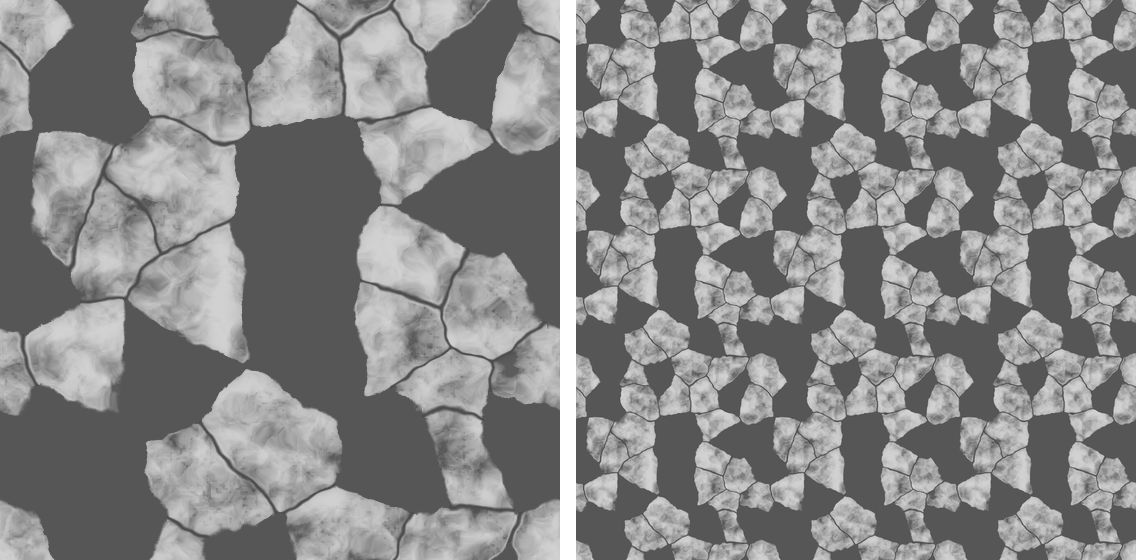
Left, the tile; right, the same tile 3 across and 3 down.
This texture is drawn by a WebGL 1 fragment shader. Its source:

```glsl
precision highp float;
// Broken stone crust: cracked, mottled pale plates with open gaps to a flat grey bed.
// A wrapped Voronoi diagram gives the plates, border distance the cracks and ragged
// rims, and wrapped fractal noise with soft facets the stains. Tiles on both axes.

#define CELLS 6.0          // plates per side, whole number
#define GAPS_PER_ROW 2.34  // mean number of missing plates in each row
#define JITTER 0.88        // irregularity of the plates
#define CRACK_WIDTH 0.020  // in plate units
#define RAGGED 0.055       // roughness of rims beside gaps
#define STAIN_FREQ 16.0    // stain patches per side, whole number
#define STAIN_DEPTH 1.42
#define BED_GREY 0.338
#define CRACK_GREY 0.30
#define STONE_GREY 0.822
#define LAYOUT_SHIFT vec2(0.571, 0.232)  // which part of the pattern meets the edges

uniform vec2 u_resolution;

float hash(vec2 p) {
  return fract(sin(dot(p, vec2(127.1, 311.7))) * 43758.5453);
}

vec2 hash2(vec2 p) {
  return vec2(hash(p + 17.3), hash(p + 41.9));
}

// Wraps whole numbers; the half step keeps multiples of the period safe from rounding
vec2 wrap(vec2 cell, float period) {
  return cell - period * floor((cell + 0.5) / period);
}

// Value noise that repeats after a whole period
float noise(vec2 p, float period) {
  vec2 i = floor(p), f = fract(p);
  f = f * f * (3.0 - 2.0 * f);
  vec2 a = wrap(i, period), b = wrap(i + 1.0, period);
  return mix(mix(hash(a), hash(vec2(b.x, a.y)), f.x),
             mix(hash(vec2(a.x, b.y)), hash(b), f.x), f.y);
}

float fbm(vec2 p, float period) {
  float sum = 0.0, total = 0.0, weight = 1.0;
  for (int i = 0; i < 5; i++) {
    sum += weight * noise(p, period);
    total += weight;
    weight *= 0.6;
    p *= 2.0;
    period *= 2.0;
  }
  return sum / total;
}

vec2 seedPoint(vec2 cell) {
  return cell + 0.5 + JITTER * (hash2(wrap(cell, CELLS)) - 0.5);
}

// Each row loses its lowest-ranked plates, so the share of gaps stays fixed
float isPlate(vec2 cell) {
  cell = wrap(cell, CELLS);
  float own = hash(cell + 5.7), rank = 0.0;
  for (float x = 0.0; x < CELLS; x++)
    rank += step(hash(vec2(x, cell.y) + 5.7), own - 1e-5);
  float quota = floor((cell.y + 1.0) * GAPS_PER_ROW) - floor(cell.y * GAPS_PER_ROW);
  return step(quota - 0.5, rank);
}

// Soft tilted facets: a random slope inside each small Voronoi cell
float facets(vec2 p, float period) {
  vec2 base = floor(p);
  float nearest = 9.0, tilt = 0.0;
  for (int y = -1; y <= 1; y++)
    for (int x = -1; x <= 1; x++) {
      vec2 cell = base + vec2(x, y), key = wrap(cell, period);
      vec2 away = p - cell - hash2(key);
      float dist = dot(away, away);
      if (dist < nearest) {
        nearest = dist;
        tilt = dot(away, hash2(key + 9.1) - 0.5);
      }
    }
  return tilt;
}

float smoothMin(float a, float b, float k) {
  float h = max(k - abs(a - b), 0.0) / k;
  return min(a, b) - 0.25 * h * h * k;
}

void main() {
  vec2 uv = gl_FragCoord.xy / u_resolution + LAYOUT_SHIFT;

  // Bend the plate outlines
  vec2 bend = vec2(noise(uv * 12.0, 12.0), noise(uv * 12.0 + 5.5, 12.0)) - 0.5;
  vec2 wobble = vec2(noise(uv * 54.0, 54.0), noise(uv * 54.0 + 7.5, 54.0)) - 0.5;
  vec2 p = uv * CELLS + 0.22 * bend + 0.045 * wobble;

  // Nearest plate
  vec2 home = floor(p), plate = home;
  float nearest = 9.0;
  for (int y = -1; y <= 1; y++)
    for (int x = -1; x <= 1; x++) {
      vec2 cell = home + vec2(x, y), away = seedPoint(cell) - p;
      if (dot(away, away) < nearest) { nearest = dot(away, away); plate = cell; }
    }

  // Distance to the border and the neighbour behind it
  vec2 center = seedPoint(plate), neighbour = plate;
  float border = 9.0, closest = 9.0;
  for (int y = -2; y <= 2; y++)
    for (int x = -2; x <= 2; x++) {
      if (x == 0 && y == 0) continue;
      vec2 cell = plate + vec2(x, y), other = seedPoint(cell);
      float d = dot(0.5 * (center + other) - p, normalize(other - center));
      if (d < closest) { closest = d; neighbour = cell; }
      border = smoothMin(border, d, 0.035);
    }

  // Stains, shifted per plate so they break at the cracks
  vec2 key = wrap(plate, CELLS);
  vec2 q = uv * STAIN_FREQ + 7.0 * hash2(key + 23.0);
  vec2 swirl = vec2(noise(q * 2.0, STAIN_FREQ * 2.0), noise(q * 2.0 + 3.5, STAIN_FREQ * 2.0)) - 0.5;
  float stain = fbm(q + 0.45 * swirl, STAIN_FREQ) + 0.12 * (hash(key + 31.0) - 0.5);
  stain += 0.14 * facets(q * 2.0 + 0.5 * swirl, STAIN_FREQ * 2.0);
  float speck = smoothstep(0.68, 0.9, noise(uv * 170.0, 170.0));
  stain += 0.07 * speck * smoothstep(0.45, 0.7, noise(q + 4.3, STAIN_FREQ));
  float depth = max(stain - 0.23, 0.0);
  float stone = max(STONE_GREY - STAIN_DEPTH * depth * depth, 0.36);

  // Worn shading and a few pale chips along the rim
  float patches = noise(uv * 20.0 + 2.5, 20.0);
  stone *= 1.0 - 0.28 * patches * exp(-18.0 * max(border, 0.0));
  float chip = smoothstep(0.02, 0.035, border) * (1.0 - smoothstep(0.04, 0.065, border));
  stone = mix(stone, STONE_GREY, 0.5 * chip * smoothstep(0.65, 0.8, patches));

  // Clean cracks between plates, ragged fading rims beside gaps
  float joined = isPlate(neighbour);
  float rough = fbm(uv * 84.0, 84.0);
  float crackMask = smoothstep(0.1 * CRACK_WIDTH, 1.5 * CRACK_WIDTH, border - 0.012 * (rough - 0.5));
  float softness = mix(0.015, 0.05, smoothstep(0.4, 0.8, noise(uv * 16.0, 16.0)));
  float rimMask = smoothstep(0.0, softness, border - RAGGED * max(rough - 0.35, 0.0));
  float mask = mix(rimMask, crackMask, joined);
  float ground = mix(BED_GREY, CRACK_GREY, joined);

  float grey = mix(BED_GREY, mix(ground, stone, mask), isPlate(plate));
  gl_FragColor = vec4(vec3(grey), 1.0);
}
```
